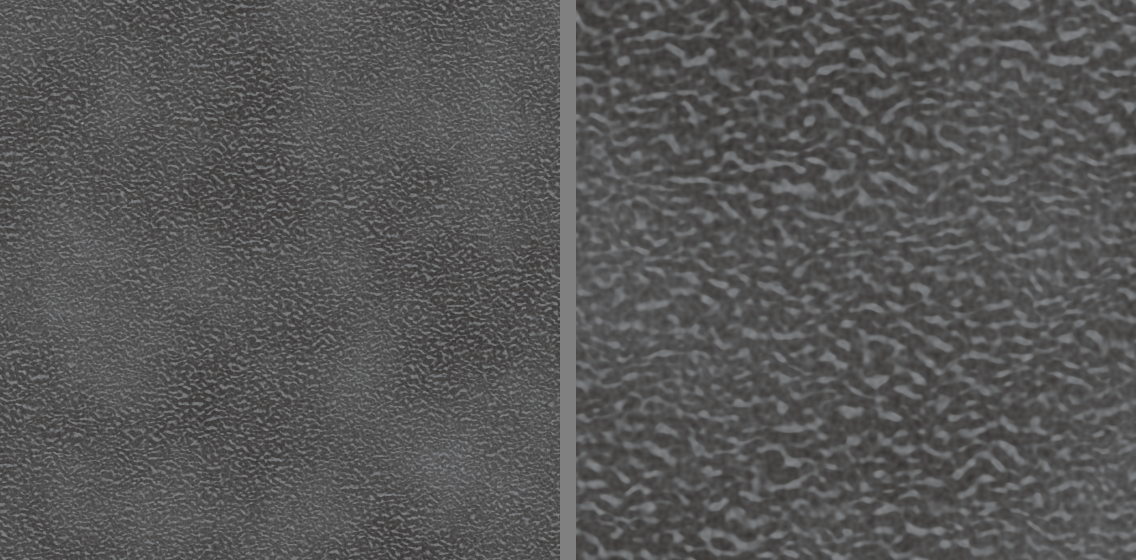
Left: the whole. Right: its middle third, enlarged.
Give the GLSL for this texture, as a WebGL 2 fragment shader.

```glsl
#version 300 es
precision highp float;
// Dark grey embossed leather: short wavy highlights on tiny raised pebbles.
// Warped gradient noise forms the pebbles, an offset difference lights them
// from above, and broad layered noise varies their tone and contrast.

uniform vec2 u_resolution;
out vec4 outColor;

// Integer hash of a lattice cell, returned in 0..1.
float hash(ivec2 cell, int seed) {
    uint h = uint(cell.x) * 73856093u ^ uint(cell.y) * 19349663u ^ uint(seed) * 83492791u;
    h = (h ^ (h >> 16)) * 73244475u;
    h = (h ^ (h >> 15)) * 73244475u;
    h ^= h >> 16;
    return float(h & 65535u) / 65535.0;
}

float cornerValue(ivec2 cell, vec2 offset, int seed) {
    float angle = 6.28318 * hash(cell, seed);
    return dot(vec2(cos(angle), sin(angle)), offset);
}

// Gradient noise, roughly -0.7..0.7.
float gradientNoise(vec2 p, int seed) {
    ivec2 i = ivec2(floor(p));
    vec2 f = fract(p);
    vec2 w = f * f * f * (f * (f * 6.0 - 15.0) + 10.0);
    float bottom = mix(cornerValue(i, f, seed),
                       cornerValue(i + ivec2(1, 0), f - vec2(1, 0), seed), w.x);
    float top = mix(cornerValue(i + ivec2(0, 1), f - vec2(0, 1), seed),
                    cornerValue(i + ivec2(1, 1), f - vec2(1, 1), seed), w.x);
    return mix(bottom, top, w.y);
}

float layeredNoise(vec2 p, int seed) {
    float sum = 0.0;
    float amplitude = 1.0;
    for (int octave = 0; octave < 5; octave++) {
        sum += amplitude * gradientNoise(p, seed + octave);
        p = p * 2.03 + 7.3;
        amplitude *= 0.6;
    }
    return sum;
}

// Light on the upper flank of each pebble.
float pebbleLight(vec2 p, vec2 frequency, vec2 lightOffset, int seed) {
    float here = gradientNoise(p * frequency, seed);
    float above = gradientNoise((p + lightOffset) * frequency, seed);
    return here - 0.55 * above;
}

// Rare pale nicks scattered one per chosen cell.
float nicks(vec2 p, float cells, float chance, float radius, float blur) {
    ivec2 cell = ivec2(floor(p * cells));
    vec2 centre = 0.2 + 0.6 * vec2(hash(cell, 51), hash(cell, 52));
    float distanceToNick = length((fract(p * cells) - centre) / cells * vec2(1.0, 0.7));
    float present = step(hash(cell, 53), chance);
    return present * (1.0 - smoothstep(radius - blur, radius + blur, distanceToNick));
}

void main() {
    vec2 p = gl_FragCoord.xy / u_resolution.y;
    float pixel = 1.0 / u_resolution.y;

    // Bend the rows of pebbles so their slopes wander.
    vec2 bent = p + vec2(0.004, 0.008) * vec2(gradientNoise(p * 34.0, 1),
                                              gradientNoise(p * 27.0, 2));

    // Broad worn patches: pale areas have flatter, finer relief.
    float mottle = layeredNoise(p * vec2(3.6, 3.2) + 2.0, 10);
    float wear = smoothstep(-0.35, 0.5, mottle + 0.4 * gradientNoise(p * 13.0, 15));

    // Coarse and fine pebbles.
    float coarse = pebbleLight(bent, vec2(108.0, 142.0), vec2(0.0012, 0.0042), 20);
    float fine = pebbleLight(bent, vec2(165.0, 195.0), vec2(0.0008, 0.0031), 21);
    float relief = mix(coarse, fine, 0.25 + 0.3 * wear);
    float highlight = smoothstep(-0.06, 0.36, relief);

    // Combine base tone, relief and fine surface grain.
    float grain = gradientNoise(p * 260.0, 30) + 0.6 * gradientNoise(p * 150.0, 31);
    float tone = 0.302 + 0.078 * mottle + 0.06 * relief;
    tone += mix(0.172, 0.118, wear) * highlight + 0.07 * grain;
    tone += 0.2 * nicks(p, 15.0, 0.03, 0.0016, pixel);

    // Warm shadows turn to cool highlights.
    vec3 tint = mix(vec3(0.005, 0.0, -0.003), vec3(-0.005, 0.001, 0.010),
                    smoothstep(0.26, 0.48, tone));
    outColor = vec4(clamp(tone + tint, 0.0, 1.0), 1.0);
}
```
